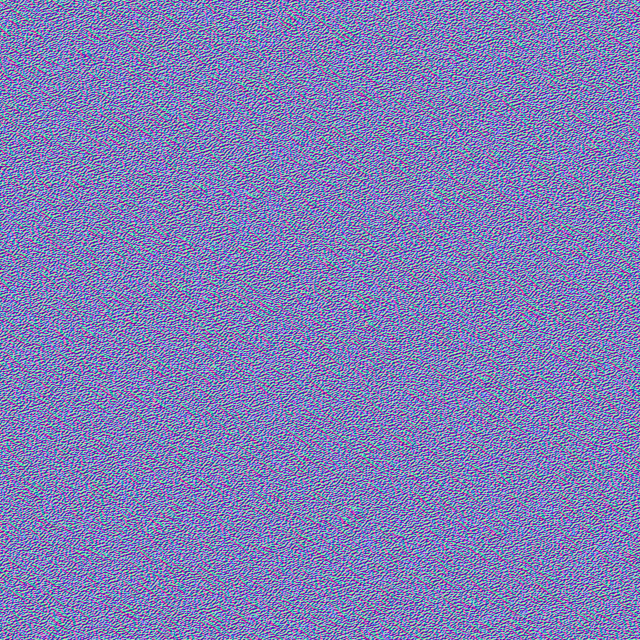
Write a Shadertoy shader that draws this texture map.

```glsl
vec2 randomGradient(vec2 cell) {
    vec3 p = fract(cell.xyx * vec3(0.1031, 0.1030, 0.0973));
    p += dot(p, p.yzx + 33.33);
    return 2.0 * fract((p.xx + p.yz) * p.zy) - 1.0;
}

float gradientNoise(vec2 p) {
    vec2 cell = floor(p), f = fract(p);
    vec2 blend = f * f * f * (f * (f * 6.0 - 15.0) + 10.0);
    float a = dot(randomGradient(cell), f);
    float b = dot(randomGradient(cell + vec2(1, 0)), f - vec2(1, 0));
    float c = dot(randomGradient(cell + vec2(0, 1)), f - vec2(0, 1));
    float d = dot(randomGradient(cell + vec2(1, 1)), f - vec2(1, 1));
    return mix(mix(a, b, blend.x), mix(c, d, blend.x), blend.y);
}

// Coordinates along and across a direction given in radians
vec2 alongAcross(vec2 p, float angle) {
    vec2 dir = vec2(cos(angle), sin(angle));
    return vec2(dot(p, dir), dot(p, vec2(-dir.y, dir.x)));
}

float surfaceHeight(vec2 p) {
    // Fine pebbles, stretched along a gently rising direction
    float pebbles = gradientNoise(alongAcross(p, 0.30) * vec2(235, 380) + 300.0);
    // Sparse long scratches falling to the right
    float scratch = gradientNoise(alongAcross(p, -0.64) * vec2(26, 230) + 700.0);
    return 0.0125 * pebbles - 0.008 * smoothstep(0.10, 0.48, scratch);
}

// Tangent-space normal with the green axis pointing down
vec3 surfaceNormal(vec2 p) {
    vec2 e = vec2(0.0005, 0.0);
    vec2 slope = vec2(surfaceHeight(p + e.xy) - surfaceHeight(p - e.xy),
                      surfaceHeight(p + e.yx) - surfaceHeight(p - e.yx)) / (2.0 * e.x);
    return normalize(vec3(-slope.x, slope.y, 1.0));
}

void mainImage(out vec4 fragColor, in vec2 fragCoord) {
    // Average the normals over the pixel so the grain stays smooth at any size
    vec3 normal = vec3(0.0);
    for (int i = 0; i < 16; i++) {
        vec2 offset = (vec2(i % 4, i / 4) + 0.5) / 4.0 - 0.5;
        normal += surfaceNormal((fragCoord + offset) / iResolution.y) / 16.0;
    }
    fragColor = vec4(0.5 + 0.5 * normal, 1.0);
}
```
